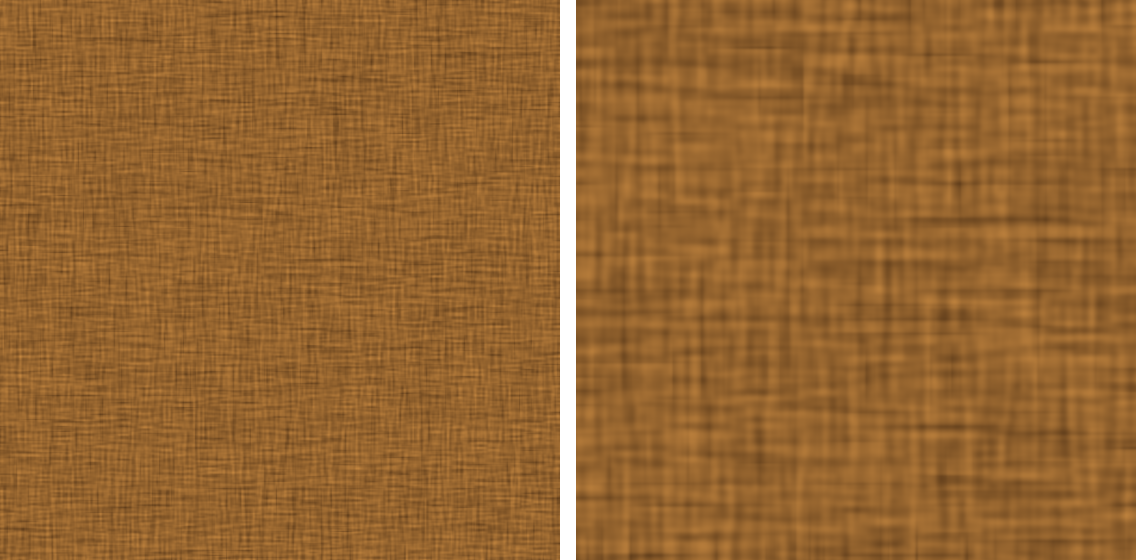
Left: the whole. Right: its middle third, enlarged.
This texture is drawn by a Shadertoy shader. Its source:

```glsl
float hash(vec2 p) {
    return fract(sin(dot(p, vec2(127.1, 311.7))) * 43758.5453);
}

float noise(vec2 p) {
    vec2 cell = floor(p);
    vec2 f = fract(p);
    f = f * f * (3.0 - 2.0 * f);
    float low = mix(hash(cell), hash(cell + vec2(1, 0)), f.x);
    float high = mix(hash(cell + vec2(0, 1)), hash(cell + vec2(1, 1)), f.x);
    return mix(low, high, f.y);
}

// Noise less part of its neighbours across the thread, which evens out broad patches
float streak(vec2 p) {
    float sides = noise(p + vec2(0.0, 1.5)) + noise(p - vec2(0.0, 1.5));
    return noise(p) - 0.25 * sides - 0.25;
}

// Streaks running along x: fine threads, faint bands and long dark slubs
float threads(vec2 p, float seed) {
    float fine = streak(p * vec2(27.0, 245.0) + seed);
    float hair = streak(p * vec2(50.0, 300.0) + seed + 37.0);
    float band = noise(p * vec2(20.0, 130.0) + seed + 71.0) - 0.5;
    float slub = pow(noise(p * vec2(18.0, 235.0) + seed + 113.0), 7.0);
    return 0.9 * fine + 0.6 * hair + 0.3 * band - 0.95 * (slub - 0.06);
}

void mainImage(out vec4 fragColor, in vec2 fragCoord) {
    vec2 uv = fragCoord / iResolution.y;

    // Weft and warp
    float shade = 1.1 * threads(uv, 11.0) + 0.95 * threads(uv.yx, 401.0);

    // Soft grain
    shade += 0.25 * (noise(uv * 70.0 + 19.0) - 0.5);
    shade += 0.3 * (noise(uv * 220.0 + 83.0) - 0.5);

    vec3 linen = vec3(0.583, 0.391, 0.181);
    vec3 contrast = vec3(0.11, 0.08, 0.04);
    fragColor = vec4(linen + contrast * shade, 1.0);
}
```
